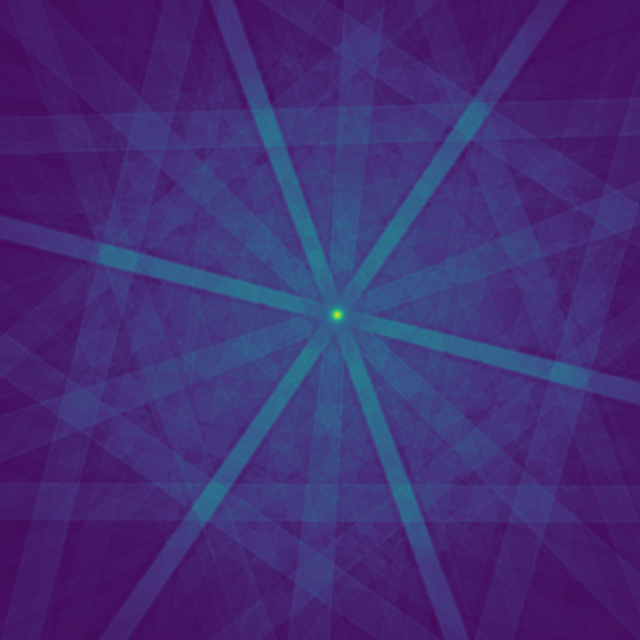
This pattern is drawn by a Shadertoy shader. Its source:

```glsl
#define ZONE_AXIS vec2(0.527, 0.508)
#define GLOW_RADIUS 0.32
#define GLOW_LEVEL 0.175
#define FLOOR_LEVEL 0.037
#define MAIN_GAIN 0.150
#define WIDE_GAIN 0.040
#define OUTER_GAIN 0.045
#define NET_GAIN 0.012
#define RIM_WIDTH 0.0021
#define SPOT_RADIUS 0.0095

const vec3 ramp[8] = vec3[8](
    vec3(0.267, 0.005, 0.329), vec3(0.275, 0.196, 0.494),
    vec3(0.212, 0.361, 0.553), vec3(0.153, 0.498, 0.557),
    vec3(0.122, 0.631, 0.529), vec3(0.290, 0.757, 0.427),
    vec3(0.627, 0.855, 0.224), vec3(0.993, 0.906, 0.145));

// Each outer band is given by two points on its centre line
const vec4 outerBands[10] = vec4[10](
    vec4(0.000, 0.788, 1.000, 0.818), vec4(0.000, 0.217, 1.000, 0.212),
    vec4(0.234, 0.792, 0.124, 0.362), vec4(0.964, 0.668, 0.833, 0.212),
    vec4(0.566, 0.928, 0.964, 0.668), vec4(0.124, 0.362, 0.495, 0.102),
    vec4(0.185, 0.599, 0.566, 0.928), vec4(0.888, 0.414, 0.495, 0.102),
    vec4(0.740, 0.815, 0.888, 0.414), vec4(0.185, 0.599, 0.327, 0.215));

const float mainAngles[3] = float[3](110.2, 55.4, 165.4);
const float wideAngles[3] = float[3](85.0, 20.2, 136.0);

vec3 colourRamp(float level) {
    float x = clamp(level, 0.0, 0.999) * 7.0;
    int i = int(x);
    return mix(ramp[i], ramp[i + 1], fract(x));
}

float hash(float n) {
    return fract(sin(n * 12.99) * 4375.5);
}

float bell(float x) {
    return exp(-x * x);
}

float lineDistance(vec2 p, float degrees) {
    float a = radians(degrees);
    return dot(p, vec2(-sin(a), cos(a)));
}

// Flat band with thin bright rims and a dark fringe outside
float band(float d, float halfWidth, float softness, float rim) {
    d = abs(d);
    float body = 1.0 - smoothstep(halfWidth - softness, halfWidth + softness, d);
    float edge = rim * bell((d - halfWidth + RIM_WIDTH) / RIM_WIDTH);
    float dark = 0.45 * rim * bell((d - halfWidth - 2.0 * RIM_WIDTH) / RIM_WIDTH);
    float fringe = 0.2 * bell((d - halfWidth * 1.45) / (halfWidth * 0.3));
    return body + edge - dark - fringe;
}

void mainImage(out vec4 fragColor, in vec2 fragCoord) {
    float size = min(iResolution.x, iResolution.y);
    vec2 uv = (fragCoord - 0.5 * iResolution.xy) / size + 0.5;
    vec2 p = uv - ZONE_AXIS;
    float r = length(p);
    float fade = 0.3 + 0.7 * bell(r / 0.42);
    float level = FLOOR_LEVEL + GLOW_LEVEL * bell(r / GLOW_RADIUS);

    // Narrow and wide bands through the zone axis
    float mainGain = MAIN_GAIN * mix(1.0, 0.58, smoothstep(0.36, 0.41, r));
    mainGain *= 1.0 - 0.4 * smoothstep(0.43, 0.62, r);
    float opening = smoothstep(0.0, 0.09, r);
    for (int i = 0; i < 3; i++) {
        float d = lineDistance(p, mainAngles[i]);
        level += mainGain * opening * band(d, 0.0115 + 0.011 * r, 0.0035, 0.08);
        d = lineDistance(p, wideAngles[i]);
        level += WIDE_GAIN * fade * opening * band(d, 0.015 + 0.035 * r, 0.002, 0.6);
        // Finer line pair nested in each wide band
        level += 0.3 * WIDE_GAIN * fade * opening * band(d, 0.004 + 0.055 * r, 0.002, 0.7);
    }

    // Bands crossing away from the axis
    for (int i = 0; i < 10; i++) {
        vec4 b = outerBands[i];
        vec2 along = normalize(b.zw - b.xy);
        float d = dot(uv - b.xy, vec2(-along.y, along.x));
        float gain = OUTER_GAIN * (i < 6 ? 1.0 : 0.65);
        level += gain * (0.3 + 0.7 * fade) * band(d, i < 6 ? 0.029 : 0.025, 0.002, 0.4);
    }

    // Faint net of minor bands, six to a ring of directions
    for (int i = 0; i < 60; i++) {
        float n = float(i);
        float angle = 20.0 + 30.0 * mod(n, 12.0) + 10.0 * (hash(n + 1.0) - 0.5);
        float offset = 0.05 + 0.075 * floor(n / 12.0) + 0.04 * hash(n + 7.0);
        float d = lineDistance(p, angle) - offset;
        float halfWidth = 0.007 + 0.020 * hash(n + 19.0);
        level += NET_GAIN * fade * band(d, halfWidth, 0.0018, 1.1);
    }

    // Halo and bright spot at the axis
    level += 0.10 * bell(r / 0.030) + 0.60 * bell(r / SPOT_RADIUS);
    fragColor = vec4(colourRamp(level), 1.0);
}
```
